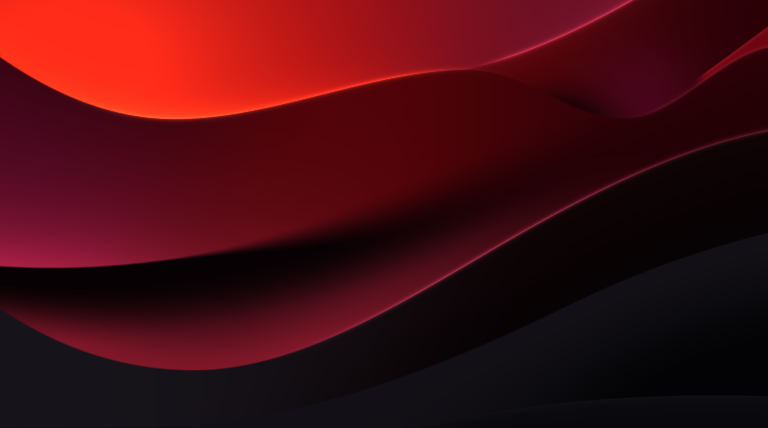
Write a WebGL 2 fragment shader that draws this background.

```glsl
#version 300 es
precision highp float;
// Overlapping silky waves: glowing red at upper left, falling to near black at lower right.
uniform vec2 u_resolution;
out vec4 outColor;

const vec3 HOT = vec3(1.00, 0.17, 0.10);
const vec3 ORANGE = vec3(1.00, 0.34, 0.16);
const vec3 SCARLET = vec3(0.62, 0.06, 0.08);
const vec3 CRIMSON = vec3(0.40, 0.06, 0.14);
const vec3 MAROON = vec3(0.31, 0.012, 0.03);
const vec3 WINE = vec3(0.17, 0.005, 0.025);
const vec3 PLUM = vec3(0.25, 0.02, 0.11);
const vec3 PINK = vec3(0.70, 0.13, 0.29);
const vec3 ROSE = vec3(0.50, 0.09, 0.16);
const vec3 RIM = vec3(0.62, 0.20, 0.30);
const vec3 BLACK = vec3(0.025, 0.004, 0.012);
const vec3 SLATE = vec3(0.085, 0.075, 0.10);
const vec3 EMBER = vec3(0.055, 0.012, 0.02);
const vec3 NIGHT = vec3(0.010, 0.010, 0.020);
const float RIM_WIDTH = 0.0035;

// Cubic through two knots (x, height, slope), continued straight outside.
float bend(float x, vec3 a, vec3 b) {
    float w = b.x - a.x;
    float t = clamp((x - a.x) / w, 0.0, 1.0);
    float s = 1.0 - t;
    float y = mix(a.y, b.y, t * t * (3.0 - 2.0 * t)) + w * t * s * (a.z * s - b.z * t);
    return y + a.z * min(x - a.x, 0.0) + b.z * max(x - b.x, 0.0);
}

float crestEdge(float x) {
    vec3 valley = vec3(0.228, 0.7225, 0.0);
    vec3 crest = vec3(0.612, 0.838, 0.0);
    vec3 dip = vec3(0.812, 0.723, 0.0);
    if (x < valley.x) return bend(x, vec3(0.0, 0.867, -1.25), valley);
    if (x < crest.x) return bend(x, valley, crest);
    if (x < dip.x) return bend(x, crest, dip);
    return bend(x, dip, vec3(1.0, 0.890, 0.35));
}

float bowlEdge(float x) {
    vec3 bottom = vec3(0.253, 0.135, 0.0);
    vec3 rise = vec3(0.66, 0.437, 1.04);
    if (x < bottom.x) return bend(x, vec3(0.0, 0.279, -1.2), bottom);
    if (x < rise.x) return bend(x, bottom, rise);
    return bend(x, rise, vec3(1.0, 0.695, 0.35));
}

float duneEdge(float x) {
    vec3 rise = vec3(0.742, 0.288, 0.88);
    if (x < rise.x) return bend(x, vec3(0.2, 0.003, 0.02), rise);
    return bend(x, rise, vec3(1.0, 0.456, 0.45));
}

// Smooth coverage of the side where depth is positive.
float cover(float depth) {
    float w = max(fwidth(depth), 1e-5);
    return smoothstep(-w, w, depth);
}

float glow(float d, float width) { return exp(-abs(d) / width); }
float spot(vec2 p, vec2 center, vec2 size) {
    vec2 q = (p - center) / size;
    return exp(-dot(q, q));
}

void main() {
    vec2 p = gl_FragCoord.xy / u_resolution;
    float x = p.x;

    // Depth below each edge
    float crest = crestEdge(x) - p.y;
    float fold = bend(x, vec3(0.0, 0.379, -0.12), vec3(0.6, 0.585, 0.72)) - p.y;
    float bowl = bowlEdge(x) - p.y;
    float dune = duneEdge(x) - p.y;
    float hill = bend(x, vec3(0.54, 0.0, 0.42), vec3(1.0, 0.074, -0.06)) - p.y;
    float wing = bend(x, vec3(0.605, 0.837, 0.42), vec3(0.823, 1.0, 1.02)) - p.y;
    float tip = bend(x, vec3(0.924, 0.837, 1.3), vec3(1.0, 0.937, 1.3)) - p.y;

    // Glowing backdrop
    vec3 col = mix(SCARLET, CRIMSON, smoothstep(0.35, 0.78, x));
    col = mix(col, HOT, min(1.0, 1.2 * spot(p, vec2(0.09, 0.86), vec2(0.25, 0.30))));
    col += vec3(0.20, 0.03, 0.0) * glow(crest, 0.05) * (1.0 - smoothstep(0.3, 0.65, x));
    col = mix(col, ORANGE, 0.65 * glow(crest, 0.025) * spot(p, vec2(0.2, 0.74), vec2(0.15, 0.2)));
    col += 0.12 * RIM * glow(wing, 0.06) * smoothstep(0.6, 0.8, x);

    // Upper right wing and its bright tip
    vec3 wingCol = mix(MAROON, WINE, smoothstep(0.68, 0.98, x));
    wingCol = mix(wingCol, PLUM * 1.2, 0.8 * spot(p, vec2(0.835, 0.77), vec2(0.07, 0.12)));
    wingCol = mix(wingCol, BLACK, 0.75 * glow(crest, 0.045) * spot(p, vec2(0.755, 0.76), vec2(0.055, 0.1)));
    wingCol += 0.1 * RIM * glow(wing, 0.04);
    float wingMask = cover(wing) * step(0.605, x);
    col = mix(col, wingCol, wingMask);
    col += 0.7 * RIM * glow(wing, RIM_WIDTH) * smoothstep(0.6, 0.68, x);
    vec3 tipCol = vec3(0.42, 0.02, 0.06) + 0.4 * RIM * glow(tip, RIM_WIDTH);
    col = mix(col, tipCol, cover(tip) * smoothstep(0.9, 0.925, x));

    // Broad red sheet, pink towards its lower left lip
    vec3 sheet = mix(PLUM, MAROON, smoothstep(0.05, 0.38, x));
    sheet = mix(sheet, WINE, smoothstep(0.5, 0.85, x) * 0.9);
    sheet = mix(sheet, WINE, 0.55 * glow(crest, 0.13) * (1.0 - smoothstep(0.2, 0.45, x)));
    float lip = glow(min(fold, 0.0), 0.14) * (1.0 - smoothstep(0.1, 0.62, x));
    sheet = mix(sheet, mix(PINK, ROSE, smoothstep(0.0, 0.3, x)), lip * 0.95);

    // Shadowed hollow below the lip, lit again near the bowl
    vec3 hollow = mix(BLACK, WINE * 0.8, smoothstep(0.4, 0.85, x));
    float bounce = exp(-pow(max(-bowl, 0.0) / 0.15, 1.5)) * (1.0 - smoothstep(0.35, 0.9, x));
    hollow = mix(hollow, ROSE, bounce * smoothstep(0.03, 0.19, fold));
    float softness = mix(0.004, 0.13, smoothstep(0.2, 0.7, x));
    sheet = mix(sheet, hollow, smoothstep(-softness * 0.5, softness, fold));
    col = mix(col, sheet, cover(crest));

    // Rim light along the crest
    float warm = 1.0 - smoothstep(0.5, 0.68, x);
    float crestRim = warm * smoothstep(0.02, 0.2, x) + 0.5 * smoothstep(0.81, 0.87, x);
    col += mix(RIM, ORANGE, warm) * 0.5 * crestRim * glow(crest, RIM_WIDTH);

    // Dark lower layers
    vec3 bank = mix(SLATE, EMBER, smoothstep(0.15, 0.75, x));
    bank *= mix(1.0, 0.5, smoothstep(0.0, 0.22, bowl) * smoothstep(0.2, 0.7, x));
    col = mix(col, bank, cover(bowl));
    float bowlRim = smoothstep(0.3, 0.6, x) * mix(1.0, 0.6, smoothstep(0.7, 0.95, x));
    col += 0.75 * RIM * bowlRim * glow(bowl, RIM_WIDTH);

    vec3 duneCol = mix(SLATE * 0.85, NIGHT, smoothstep(0.0, 0.28, dune) * smoothstep(0.4, 0.9, x));
    col = mix(col, duneCol, cover(dune));
    vec3 hillCol = mix(NIGHT, SLATE, 0.35 + 0.4 * glow(hill, 0.012));
    col = mix(col, hillCol, cover(hill));

    outColor = vec4(clamp(col, 0.0, 1.0), 1.0);
}
```
